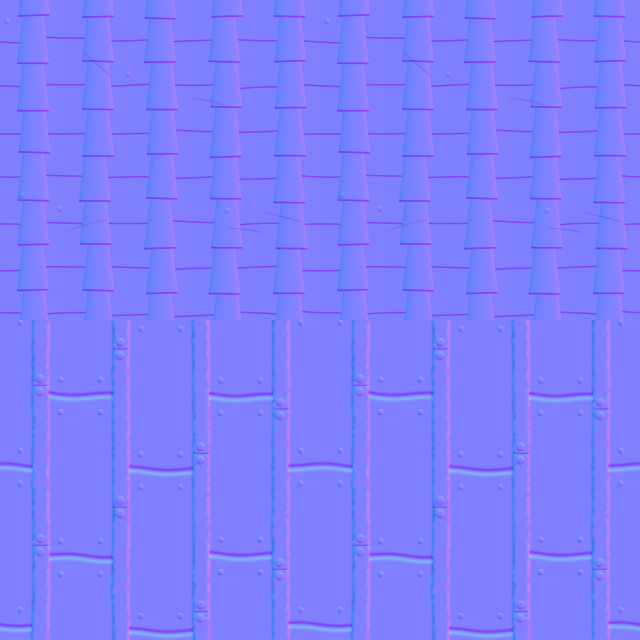
Give the GLSL for this texture map, as a WebGL 2 fragment shader.

```glsl
#version 300 es
precision highp float;
uniform vec2 u_resolution;
out vec4 fragColor;

const float PERIOD = 0.5;            // both materials repeat twice across
const vec2 TILE_COUNT = vec2(5.0, 7.0);
const vec2 TILE_STEP = PERIOD / TILE_COUNT;
const vec2 TILE_ORIGIN = vec2(0.0515, 0.043);
const float TILE_HALF_BOTTOM = 0.0248;
const float TILE_HALF_TOP = 0.0165;
const float TILE_CURVE = 0.27;
const float LIP_HEIGHT = 0.0026;
const float LIP_SLOPE = -0.55;
const float PAN_LINE_WIDTH = 0.0011;
const int SCRATCH_COUNT = 6;
const int DENT_COUNT = 5;

const float STRIP_STEP = 0.125;
const float STRIP_ORIGIN = 0.0635;
const float STRIP_HALF = 0.0122;
const float STRIP_EDGE = 0.0027;
const float STRIP_SLOPE = 0.55;
const float PANEL_HEIGHT = 0.25;
const vec4 SEAM_PHASE = vec4(0.513, 0.06, 0.52, 0.07);
const vec4 JOINT_PHASE = vec4(0.60, 0.83, 0.17, 0.435);
const vec2 RIVET_OFFSET = vec2(0.031, 0.0255);
const float RIVET_RADIUS = 0.0052;
const float BOLT_OFFSET = 0.0105;
const float BOLT_RADIUS = 0.0078;

float hash(vec2 p) {
  vec3 q = fract(p.xyx * 0.1031);
  q += dot(q, q.yzx + 33.33);
  return fract((q.x + q.y) * q.z);
}

float jitter(vec2 cell, float seed) { return hash(cell + seed * 17.3) - 0.5; }

float noise(float x, float seed) {
  float i = floor(x), f = x - i;
  return mix(hash(vec2(i, seed)), hash(vec2(i + 1.0, seed)), f * f * (3.0 - 2.0 * f));
}

// One inside distance d < 0, zero outside, softened by a pixel
float cover(float d, float px) { return 1.0 - smoothstep(-px, px, d); }

float ridge(float d, float width) { return exp(-d * d / (width * width)); }

vec2 bump(vec2 d, float radius, float strength) {
  float r = length(d) / radius;
  return d / radius * strength * smoothstep(0.2, 0.6, r) * (1.0 - smoothstep(0.7, 1.1, r));
}

// Fine scratches and small dents scattered over the roof
vec2 wear(vec2 p) {
  vec2 slope = vec2(0.0);
  for (int i = 0; i < SCRATCH_COUNT; i++) {
    vec2 id = vec2(float(i), 41.0);
    vec2 center = PERIOD * vec2(hash(id), hash(id + 7.0));
    vec2 d = mod(p - center + 0.5 * PERIOD, PERIOD) - 0.5 * PERIOD;
    float angle = 1.8 * jitter(id, 2.0);
    vec2 dir = vec2(cos(angle), sin(angle)), side = vec2(-dir.y, dir.x);
    float along = dot(d, dir), across = dot(d, side) + 5.0 * jitter(id, 3.0) * along * along;
    float len = 0.018 + 0.025 * hash(id + 13.0);
    slope -= side * 0.2 * ridge(across, 0.0012) * (1.0 - smoothstep(0.6 * len, len, abs(along)));
  }
  for (int i = 0; i < DENT_COUNT; i++) {
    vec2 id = vec2(float(i), 83.0);
    vec2 center = PERIOD * vec2(hash(id), hash(id + 5.0));
    vec2 d = mod(p - center + 0.5 * PERIOD, PERIOD) - 0.5 * PERIOD;
    slope += bump(d, 0.0048, 0.35);
  }
  return slope;
}

vec2 roofSlope(vec2 p, float px) {
  // Sunken pans with slanted overlap lines
  vec2 pan = (p - vec2(TILE_ORIGIN.x, -0.027)) / TILE_STEP;
  vec2 cell = mod(floor(pan), TILE_COUNT);
  vec2 local = fract(pan) - 0.5;
  float lineY = (0.1 * jitter(cell, 1.0) + 0.16 * jitter(cell, 2.0) * local.x
    + 0.25 * jitter(cell, 3.0) * local.x * local.x) * TILE_STEP.y;
  float d = local.y * TILE_STEP.y - lineY;
  vec2 slope = vec2(-0.05 * local.x + 0.03 * (noise(p.x * 140.0, 4.0) - 0.5), 0.0);
  slope.y -= 0.5 * cover(abs(d) - PAN_LINE_WIDTH, px);

  // Tapered cover tiles, each lapping over the one below
  float column = floor((p.x - TILE_ORIGIN.x) / TILE_STEP.x + 0.5);
  float row = floor((p.y - TILE_ORIGIN.y) / TILE_STEP.y);
  for (float k = -1.0; k <= 1.0; k++) {
    vec2 id = mod(vec2(column, row + k), TILE_COUNT);
    vec2 base = TILE_ORIGIN + vec2(column, row + k) * TILE_STEP;
    base += vec2(0.006 * jitter(id, 5.0) + 0.004 * jitter(vec2(id.x, 9.0), 6.0), 0.008 * jitter(id, 7.0));
    vec2 q = p - base;
    q.y += 0.08 * jitter(id, 8.0) * q.x;
    float t = q.y / TILE_STEP.y;
    float halfWidth = mix(TILE_HALF_BOTTOM, TILE_HALF_TOP, t);
    float x = q.x / halfWidth;
    float mask = cover(abs(q.x) - halfWidth, px) * cover(-q.y, px) * cover(t - 1.25, 0.01);
    vec2 face = vec2(TILE_CURVE * x * abs(x) - 0.02, 0.02);
    face.x += 0.15 * sign(x) * smoothstep(0.88, 1.0, abs(x));
    face.y += LIP_SLOPE * cover(q.y - LIP_HEIGHT, px);
    slope = mix(slope, face, mask);
  }
  return slope + wear(p);
}

vec2 panelSlope(vec2 p, float px) {
  float u = (p.x - STRIP_ORIGIN) / STRIP_STEP;
  int panel = int(mod(floor(u), 4.0));
  float strip = mod(floor(u + 0.5), 4.0);
  float sx = (fract(u + 0.5) - 0.5) * STRIP_STEP;
  sx -= 0.002 * (noise(p.y * 12.0, strip) - 0.5);
  float onStrip = cover(abs(sx) - STRIP_HALF, px);

  // Wavy panel seams with a rivet at each corner
  float v = p.y / PANEL_HEIGHT - SEAM_PHASE[panel] + 0.5;
  vec2 id = vec2(float(panel), mod(floor(v), 2.0));
  vec2 q = vec2((fract(u) - 0.5) * STRIP_STEP, (fract(v) - 0.5) * PANEL_HEIGHT);
  q.y -= 0.008 * jitter(id, 11.0);
  float wave = 0.0022 * sin(q.x * 55.0 + 6.28 * hash(id + 3.0)) - 0.02 * q.x;
  float seam = q.y - wave;
  vec2 slope = vec2(0.0, 0.4 * ridge(seam + 0.0035, 0.0032) - 0.5 * ridge(seam - 0.0035, 0.0025));
  slope += bump(vec2(abs(q.x) - RIVET_OFFSET.x, abs(q.y) - RIVET_OFFSET.y)
    * sign(q), RIVET_RADIUS, 0.45);
  slope *= 1.0 - onStrip;

  // Raised strips with ragged edges, joints and paired bolts
  float side = sign(sx);
  float rag = noise(p.y * 150.0, strip * 2.0 + side + 20.0);
  float edge = abs(sx) - STRIP_HALF + 0.002 * (rag - 0.5);
  slope.x += side * STRIP_SLOPE * (0.6 + 0.5 * rag) * ridge(edge, STRIP_EDGE);
  slope.y += 0.2 * (noise(p.y * 190.0, strip + side * 3.0 + 40.0) - 0.5) * ridge(edge, STRIP_EDGE);
  v = p.y / PANEL_HEIGHT - JOINT_PHASE[int(strip)] + 0.5;
  float jy = (fract(v) - 0.5) * PANEL_HEIGHT - 0.006 * jitter(vec2(strip, mod(floor(v), 2.0)), 12.0);
  slope.y += onStrip * (0.12 * ridge(jy + 0.002, 0.0016) - 0.4 * ridge(jy, 0.0014));
  vec2 bolt = vec2(sx + 0.001, (abs(jy) - BOLT_OFFSET) * sign(jy));
  return slope + bump(bolt, BOLT_RADIUS, 0.4);
}

void main() {
  vec2 p = gl_FragCoord.xy / u_resolution;
  float px = 0.7 / u_resolution.y;
  vec2 slope = p.y > 0.5 ? roofSlope(p - vec2(0.0, 0.5), px) : panelSlope(p, px);
  vec3 normal = normalize(vec3(slope, 1.0));
  fragColor = vec4(0.5 + 0.5 * normal, 1.0);
}
```
